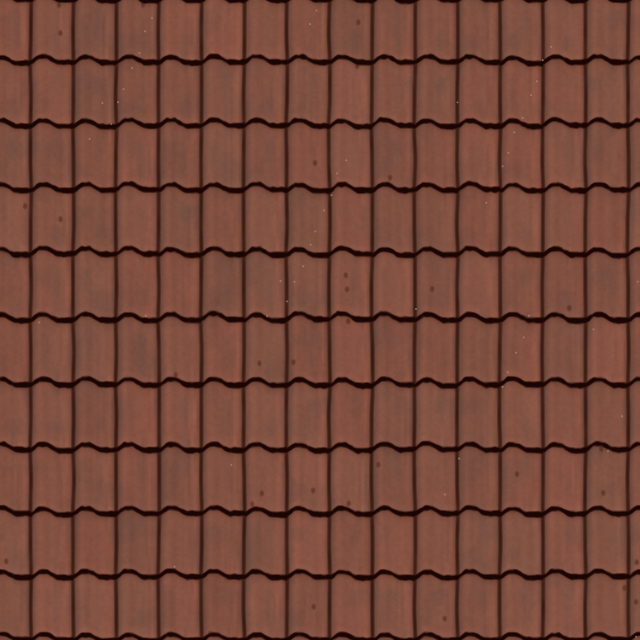
A three.js fragment shader for this texture:

```glsl
// Clay roof tiles: rolled columns in overlapping courses with dark wavy gaps.
varying vec2 vUv;

const vec2 TILES = vec2(15.0, 10.0);     // repeats across and down
const float JOINT_OFFSET = 0.72;         // first side joint, in tile widths
const float ROLL_HEIGHT = 0.09;          // rise of the wavy edge, in tile heights
const float GAP_HALF = 0.034;            // half width of the gap, in tile heights
const float GAP_SOFT = 0.022;
const float JOINT_HALF = 0.030;          // half width of the joint, in tile widths
const float JOINT_SOFT = 0.040;
const float COURSE_DRIFT = 0.032;        // slow unevenness of the courses
const float EDGE_JITTER = 0.024;         // shift of each tile edge
const float GRAIN = 0.075;
const float STREAKS = 0.065;
const float TILE_VARIATION = 0.055;
const vec3 CLAY = vec3(0.525, 0.325, 0.262);
const vec3 DUSTY_CLAY = vec3(0.435, 0.300, 0.255);
const vec3 SHADE = vec3(0.300, 0.145, 0.095);
const vec3 JOINT_DARK = vec3(0.205, 0.085, 0.055);
const vec3 GAP_DARK = vec3(0.105, 0.018, 0.010);
const vec3 CHIP = vec3(0.66, 0.56, 0.50);
const float TAU = 6.2831853;

float hash(vec2 p) {
  return fract(sin(dot(p, vec2(127.1, 311.7))) * 43758.5453);
}

// Whole-number cell wrapped into the period
vec2 wrapCell(vec2 c, vec2 period) {
  return floor(mod(c + 0.5, period));
}

// Value noise that repeats over the canvas
float noise(vec2 uv, vec2 period) {
  vec2 p = uv * period;
  vec2 c = floor(p);
  vec2 f = fract(p);
  f = f * f * (3.0 - 2.0 * f);
  float a = hash(wrapCell(c, period));
  float b = hash(wrapCell(c + vec2(1.0, 0.0), period));
  float d = hash(wrapCell(c + vec2(0.0, 1.0), period));
  float e = hash(wrapCell(c + vec2(1.0, 1.0), period));
  return mix(mix(a, b, f.x), mix(d, e, f.x), f.y);
}

// Edge outline of one tile: a rounded roll, then a flat pan
float rollProfile(float t) {
  return smoothstep(-0.02, 0.23, t) * (1.0 - smoothstep(0.34, 0.68, t));
}

// Soft spots scattered over a wrapping grid; only some cells hold one
float spots(vec2 uv, vec2 grid, float density, float radius) {
  vec2 p = uv * grid;
  vec2 cell = wrapCell(floor(p), grid);
  vec2 centre = 0.3 + 0.4 * vec2(hash(cell + 3.7), hash(cell + 8.3));
  float dist = length(fract(p) - centre);
  return step(hash(cell + 15.1), density) * (1.0 - smoothstep(0.3 * radius, radius, dist));
}

void main() {
  vec2 uv = vUv;

  // Column position, with slightly wandering joints
  float x = uv.x * TILES.x - JOINT_OFFSET + 0.035 * (noise(uv, vec2(15.0, 20.0)) - 0.5);
  float t = fract(x);
  float column = wrapCell(vec2(floor(x)), TILES).x;

  // Signed height above the nearest wavy edge
  float y = uv.y * TILES.y + COURSE_DRIFT * sin(TAU * uv.y) - ROLL_HEIGHT * rollProfile(t);
  float edge = floor(y + 0.5);
  float edgeId = wrapCell(vec2(edge), TILES.yy).y;
  float height = y - edge - EDGE_JITTER * (hash(vec2(column, edgeId) + 5.3) - 0.5);
  float course = wrapCell(vec2(edge - step(height, 0.0)), TILES.yy).y;
  vec2 tile = vec2(column, course);

  // Clay body: cross-section light, dusty sides, tint of each tile
  float dust = 0.75 * (1.0 - smoothstep(0.03, 0.24, t));
  dust += 0.60 * smoothstep(0.86, 0.98, t);
  dust += 0.22 * exp(-pow((t - 0.56) / 0.07, 2.0));
  dust += 0.35 * smoothstep(0.45, 0.9, noise(uv, vec2(45.0, 30.0)));
  vec3 color = mix(CLAY, DUSTY_CLAY, clamp(dust, 0.0, 1.0));
  color *= 1.0 + 0.04 * sin(TAU * (t - 0.1)) * sin(TAU * t * 2.0);
  color *= 1.0 + TILE_VARIATION * (hash(tile + 21.0) - 0.5);
  color.r *= 1.0 + 0.05 * (hash(tile + 33.0) - 0.5);

  // Weathering: long streaks, fine grain, dark stains
  float streak = noise(uv, vec2(210.0, 20.0)) - 0.5;
  float grain = 0.6 * noise(uv, vec2(256.0)) + 0.4 * noise(uv, vec2(120.0)) - 0.5;
  color *= 1.0 + STREAKS * streak * (0.6 + smoothstep(0.5, 0.8, t)) + GRAIN * grain;
  color = mix(color, SHADE, 0.55 * spots(uv, vec2(60.0, 45.0), 0.010, 0.30));

  // Side joint, with a wider shadow on its pan side
  float side = t - step(0.5, t);
  float sideShade = exp(-abs(side) / (side < 0.0 ? 0.065 : 0.050));
  color = mix(color, SHADE, 0.58 * sideShade);
  float joint = 1.0 - smoothstep(JOINT_HALF - 0.5 * JOINT_SOFT, JOINT_HALF + JOINT_SOFT, abs(side));
  color = mix(color, JOINT_DARK, joint * (0.68 + 0.25 * noise(uv, vec2(30.0, 40.0))));

  // Shadow under the overlap and a worn lip above it
  float below = max(-height - GAP_HALF, 0.0);
  color = mix(color, SHADE, 0.5 * exp(-below / 0.035) * step(height, 0.0));
  float lip = smoothstep(0.04, 0.07, height) * (1.0 - smoothstep(0.07, 0.16, height));
  color *= 1.0 + 0.04 * lip;

  // Dark gap, thicker and rougher along the flat pan
  float rough = noise(uv, vec2(150.0, 120.0)) - 0.5;
  float halfWidth = GAP_HALF + 0.008 * smoothstep(0.5, 0.7, t) + 0.022 * rough;
  float gap = 1.0 - smoothstep(halfWidth - GAP_SOFT, halfWidth + GAP_SOFT, abs(height));
  color = mix(color, GAP_DARK, gap);

  // A few pale chips
  color = mix(color, CHIP, 0.6 * spots(uv, vec2(90.0), 0.003, 0.22));
  gl_FragColor = vec4(color, 1.0);
}
```
